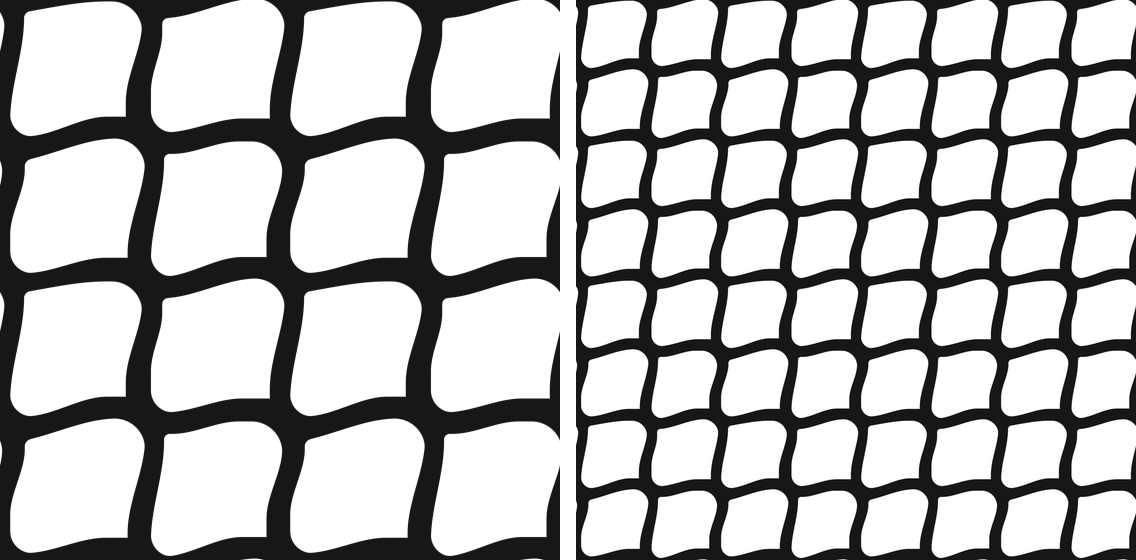
Left, the tile; right, the same tile 2 across and 2 down.
A three.js fragment shader for this pattern:

```glsl
// A black wavy net of four by four openings over white, in a repeating two by two set.
varying vec2 vUv;

const float REPEATS = 4.0;
const float CELL = 192.0;                  // drawing units per cell
const vec2 CELL_START = vec2(10.0, -4.0);  // keeps each opening inside its own cell
const vec3 INK = vec3(0.09);
const vec3 PAPER = vec3(1.0);

// S-shaped side: bend.xy is the level before and after, bend.zw the span of the turn
float sideCurve(vec4 bend, float t) {
  return mix(bend.x, bend.y, smoothstep(bend.z, bend.w, t));
}

// Chooses a bend by the parity of the column and row
vec4 pickBend(vec2 parity, vec4 evenEven, vec4 oddEven, vec4 evenOdd, vec4 oddOdd) {
  return mix(mix(evenEven, oddEven, parity.x), mix(evenOdd, oddOdd, parity.x), parity.y);
}

// Intersection of two half planes with a rounded corner
float roundCorner(float a, float b, float radius) {
  vec2 q = vec2(a, b) + radius;
  return length(max(q, 0.0)) + min(max(q.x, q.y), 0.0) - radius;
}

// Signed distance to one opening, negative inside; y runs downward
float openingDistance(vec2 p, vec2 parity) {
  vec4 leftBend = pickBend(parity,
    vec4(33.0, 14.0, 25.0, 165.0), vec4(30.5, 15.0, 45.0, 125.0),
    vec4(34.0, 14.0, 40.0, 130.0), vec4(33.0, 15.0, 30.0, 165.0));
  vec4 rightBend = pickBend(parity,
    vec4(195.0, 172.5, 30.0, 140.0), vec4(199.0, 178.0, 20.0, 150.0),
    vec4(199.0, 175.0, 25.0, 155.0), vec4(195.0, 173.5, 40.0, 135.0));
  vec4 topBend = pickBend(parity,
    vec4(23.0, 2.0, -30.0, 145.0), vec4(25.0, -2.0, 30.0, 160.0),
    vec4(32.0, -2.0, 0.0, 160.0), vec4(19.0, 2.0, 45.0, 135.0));
  vec4 bottomBend = pickBend(parity,
    vec4(187.0, 160.0, 35.0, 147.0), vec4(181.5, 162.5, 35.0, 140.0),
    vec4(182.5, 161.5, 35.0, 145.0), vec4(187.5, 160.5, 30.0, 140.0));

  float left = sideCurve(leftBend, p.y) - p.x;
  float right = p.x - sideCurve(rightBend, p.y);
  float top = sideCurve(topBend, p.x) - p.y;
  float bottom = p.y - sideCurve(bottomBend, p.x);

  // Soft upper right and lower left, nearly square upper left, sharp lower right
  float upper = max(roundCorner(left, top, 8.0), roundCorner(right, top, 42.0));
  float lower = max(roundCorner(left, bottom, 30.0), max(right, bottom));
  return max(upper, lower);
}

void main() {
  vec2 p = vec2(vUv.x, 1.0 - vUv.y) * REPEATS * CELL;
  vec2 cell = floor((p - CELL_START) / CELL);
  float d = openingDistance(p - cell * CELL, mod(cell, 2.0));

  // Edge softness follows the continuous canvas coordinate
  float soft = 0.75 * fwidth(vUv.x) * REPEATS * CELL;
  gl_FragColor = vec4(mix(PAPER, INK, smoothstep(-soft, soft, d)), 1.0);
}
```
